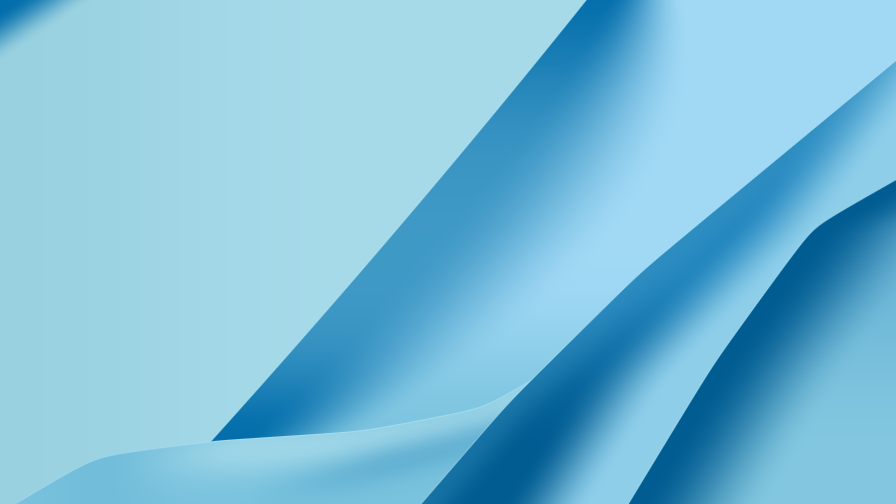
Reproduce this background procedurally as a Shadertoy shader.

```glsl
// Layered folds of pale blue sheet, swept diagonally across the canvas.
// Each sheet edge is a line bent by soft hinges; the shading of a sheet is a
// smooth ramp from its shadowed crease to its lit side.
#define PALE     vec3(0.65, 0.855, 0.915)
#define SKY      vec3(0.63, 0.85, 0.96)
#define SOFT     vec3(0.48, 0.765, 0.87)
#define MID      vec3(0.25, 0.60, 0.775)
#define BLUE     vec3(0.14, 0.53, 0.75)
#define DEEP     vec3(0.00, 0.36, 0.57)
#define CREASE   vec3(0.01, 0.43, 0.67)
#define RIM      vec3(0.72, 0.91, 0.97)
#define RIM_SIZE 0.0035

// Rounded corner: zero before x = 0, then slope one.
float hinge(float x, float roundness) {
    return 0.5 * (x + sqrt(x * x + roundness * roundness));
}

float bell(float x, float width) {
    x /= width;
    return exp(-x * x);
}

// Antialiased coverage, one where d is positive.
float cover(float d) {
    return clamp(d / fwidth(d) + 0.5, 0.0, 1.0);
}

// Thin lit line just inside an edge.
float rim(float d) {
    return 0.6 * (1.0 - smoothstep(0.0, RIM_SIZE, abs(d)));
}

// Edges: the first three give x for a height, the last gives y for an x.
float leftEdge(float y) {
    return 0.314 + 0.85 * y + 0.058 * (y - 0.134) * (1.0 - y);
}

float middleEdge(float y) {
    return 0.836 + 0.86 * y + 0.15 * hinge(y - 0.2, 0.03)
         + 0.2 * hinge(y - 0.46, 0.03);
}

float rightEdge(float y) {
    return 1.247 + 0.605 * y + 0.12 * hinge(y - 0.28, 0.04)
         + 1.05 * hinge(y - 0.55, 0.02);
}

float lowerEdge(float x) {
    return -0.016 + 0.6 * x - 0.48 * hinge(x - 0.19, 0.04)
         - 0.06 * hinge(x - 0.43, 0.03) + 0.13 * hinge(x - 0.72, 0.04)
         + 0.4 * hinge(x - 0.96, 0.03);
}

// Flat sheet with a shadow in the upper left corner.
vec3 leftSheet(vec2 p) {
    vec3 col = mix(vec3(0.60, 0.82, 0.88), PALE, smoothstep(0.0, 0.7, p.x));
    float corner = p.x + 1.5 * (1.0 - p.y);
    return mix(col, CREASE, 1.0 - smoothstep(0.03, 0.19, corner));
}

// Wide hollow, darkest at both ends of its crease.
vec3 hollowSheet(vec2 p, float across) {
    float width = 0.255 - 0.62 * (p.y - 0.52) * (p.y - 0.52);
    float ends = bell(p.y - 1.05, 0.24) + bell(p.y - 0.12, 0.15);
    vec3 shade = mix(MID, CREASE, clamp(ends, 0.0, 1.0));
    vec3 lit = mix(SOFT, SKY, smoothstep(0.1, 0.5, p.y));
    return mix(shade, lit, smoothstep(0.35 * width, 1.75 * width, across));
}

// Narrow ribbon: shadow on the left of a bent fold, light on its right.
vec3 ribbonSheet(vec2 p, float across) {
    float fold = 1.085 + 0.62 * p.y + 0.4 * hinge(p.y - 0.25, 0.05)
               - 0.3 * hinge(p.y - 0.55, 0.05);
    vec3 shade = mix(DEEP, BLUE, smoothstep(0.1, 0.5, p.y));
    shade = mix(shade, MID, 0.35 * (1.0 - smoothstep(0.0, 0.1, across)));
    vec3 lit = mix(SOFT, SKY, 0.5);
    return mix(shade, lit, smoothstep(-0.09, 0.09, p.x - fold));
}

vec3 rightSheet(vec2 p, float across) {
    vec3 lit = mix(vec3(0.51, 0.78, 0.875), vec3(0.42, 0.71, 0.84),
                   smoothstep(0.1, 0.5, p.y));
    return mix(DEEP, lit, smoothstep(0.02, 0.28, across));
}

// Lower wave with a lit crest and a soft valley.
vec3 lowerSheet(vec2 p, float depth) {
    float crest = bell(depth - 0.025, 0.05) * smoothstep(0.2, 0.5, p.x);
    float valley = bell(p.y - 0.09 - 0.25 * (p.x - 0.8), 0.04)
                 * smoothstep(0.45, 0.8, p.x);
    vec3 col = mix(SOFT, PALE, 0.8 * crest);
    return mix(col, MID, 0.5 * valley + 0.15 * bell(p.x - 0.2, 0.12));
}

void mainImage(out vec4 fragColor, in vec2 fragCoord) {
    // Height is one unit; x is scaled so the layout fills a 16:9 frame.
    vec2 p = fragCoord / iResolution.xy * vec2(16.0 / 9.0, 1.0);

    // Signed offsets from each edge.
    float pastLeft = p.x - leftEdge(p.y);
    float pastMiddle = p.x - middleEdge(p.y);
    float pastRight = p.x - rightEdge(p.y);
    float below = lowerEdge(p.x) - p.y;

    // Stack the sheets, each with the rim of its edge.
    vec3 col = mix(leftSheet(p), RIM, rim(pastLeft));
    col = mix(col, hollowSheet(p, pastLeft), cover(pastLeft));
    col = mix(col, mix(lowerSheet(p, below), RIM, rim(below)), cover(below));
    col = mix(col, RIM, rim(pastMiddle));
    col = mix(col, ribbonSheet(p, pastMiddle), cover(pastMiddle));
    col = mix(col, RIM, rim(pastRight));
    col = mix(col, rightSheet(p, pastRight), cover(pastRight));

    fragColor = vec4(col, 1.0);
}
```
